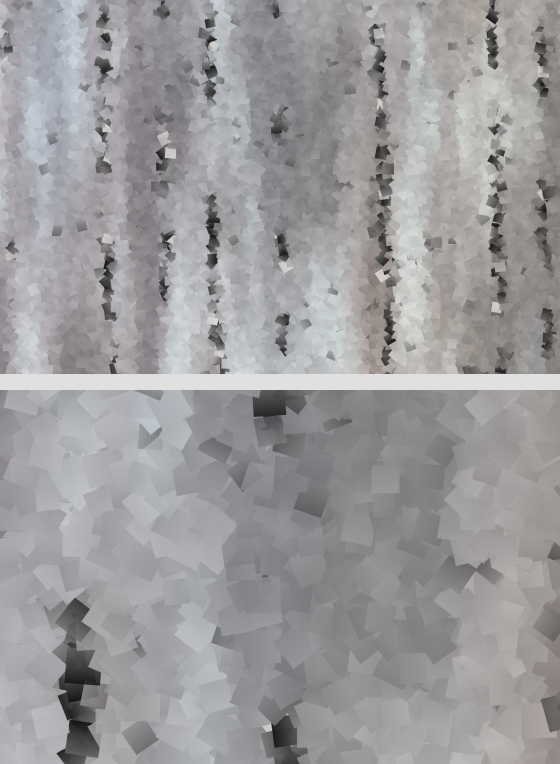
Top: the whole. Bottom: its middle third, enlarged.
This texture is drawn by a WebGL 2 fragment shader. Its source:

```glsl
#version 300 es
precision highp float;
// Overlapping tilted square dabs in soft grey vertical bands with broken dark streaks.

uniform vec2 u_resolution;
out vec4 fragColor;

const float CELL = 0.0215;          // dab grid spacing, in canvas heights
const int LAYERS = 4;
const float STREAK_SPACING = 0.145;

float hash(vec2 p) {
    vec3 q = fract(p.xyx * 0.1031);
    q += dot(q, q.yzx + 33.33);
    return fract((q.x + q.y) * q.z);
}

float noise(vec2 p) {
    vec2 i = floor(p), f = fract(p);
    f = f * f * (3.0 - 2.0 * f);
    float low = mix(hash(i), hash(i + vec2(1, 0)), f.x);
    float high = mix(hash(i + vec2(0, 1)), hash(i + vec2(1, 1)), f.x);
    return mix(low, high, f.y);
}

// Vertical bands running from warm grey to pale blue grey
vec3 bandColor(vec2 p) {
    float wide = noise(vec2(p.x * 10.0 + 20.0, p.y * 1.5 + 7.0));
    float fine = noise(vec2(p.x * 25.0 + 50.0, p.y * 4.5 + 90.0));
    float light = smoothstep(0.12, 0.88, 0.62 * wide + 0.38 * fine);
    vec3 shade = mix(vec3(0.535, 0.515, 0.512), vec3(0.655, 0.64, 0.638),
                     smoothstep(0.0, 0.5, light));
    shade = mix(shade, vec3(0.79, 0.81, 0.812), smoothstep(0.42, 1.0, light));

    // Cool at the left, warmer toward the right
    float side = smoothstep(0.1, 1.4, p.x);
    vec3 tint = mix(vec3(-0.014, -0.004, 0.024), vec3(0.012, 0.004, -0.012), side);
    float blush = noise(vec2(p.x * 7.0 + 140.0, p.y * 1.2 + 30.0)) - 0.5;
    return shade + tint + blush * vec3(0.045, 0.0, -0.03);
}

// Amount of darkness from thin, interrupted vertical streaks
float streakDarkness(vec2 p) {
    float x = p.x + 0.03 * (p.y - 0.5) - 0.08;
    float id = floor(x / STREAK_SPACING);
    float strength = fract(id * 0.618 + 1.0);
    float wander = 0.014 * (noise(vec2(id * 5.0 + 60.0, p.y * 5.0)) - 0.5);
    float center = (id + 0.5 + 0.3 * (hash(vec2(id + 40.0, 3.0)) - 0.5)) * STREAK_SPACING;
    float profile = 1.0 - smoothstep(0.008, 0.019, abs(x - center - wander));
    float threshold = mix(0.7, 0.05, strength);
    float broken = noise(vec2(id * 9.0 + 80.0, p.y * 9.0 + 4.0));
    return profile * smoothstep(threshold, threshold + 0.3, broken);
}

// Colour of one dab; slope runs from -1 to 1 across it
vec3 dabColor(vec2 center, vec2 seed, float slope) {
    float roll = hash(seed + 11.7);
    float dark = streakDarkness(center) * smoothstep(0.05, 0.65, roll);
    float stray = step(0.975, hash(seed + 23.1)) * 0.4;
    float depth = max(dark, stray);
    vec3 shade = bandColor(center) + 0.085 * (hash(seed + 37.9) - 0.5);
    shade = mix(shade, vec3(0.2, 0.197, 0.195), depth * 0.95);
    float glint = step(0.3, streakDarkness(center)) * step(roll, 0.05);
    shade = mix(shade, vec3(0.84, 0.83, 0.82), glint);
    return shade + slope * (0.025 + 0.13 * depth);
}

// Lays one grid of jittered squares over the colour below
vec3 paintLayer(vec3 below, vec2 p, float layer, float edge) {
    vec2 shift = layer * vec2(0.37, 0.61);
    vec2 home = floor(p / CELL + shift);
    for (int j = -1; j <= 1; j++) {
        for (int i = -1; i <= 1; i++) {
            vec2 cell = home + vec2(i, j);
            vec2 seed = cell + 10.0 + layer * vec2(173.0, 311.0);
            vec2 jitter = vec2(hash(seed), hash(seed + 5.3)) - 0.5;
            vec2 center = (cell + 0.5 + 0.8 * jitter - shift) * CELL;
            float angle = 6.2832 * hash(seed + 17.2);
            float c = cos(angle), s = sin(angle);
            vec2 q = mat2(c, -s, s, c) * (p - center);
            float halfSide = CELL * mix(0.5, 0.74, hash(seed + 29.4));
            float dist = max(abs(q.x), abs(q.y)) - halfSide;
            float cover = 1.0 - smoothstep(-edge, edge, dist);
            if (cover > 0.0) {
                vec3 dab = dabColor(center, seed, q.x / halfSide);
                float opacity = mix(0.72, 1.0, hash(seed + 41.6));
                below = mix(below, dab, cover * opacity);
            }
        }
    }
    return below;
}

void main() {
    vec2 p = gl_FragCoord.xy / u_resolution.y;
    float edge = 0.7 / u_resolution.y;
    vec3 color = bandColor(p);
    for (int layer = 0; layer < LAYERS; layer++) {
        color = paintLayer(color, p, float(layer), edge);
    }
    fragColor = vec4(clamp(color, 0.0, 1.0), 1.0);
}
```
